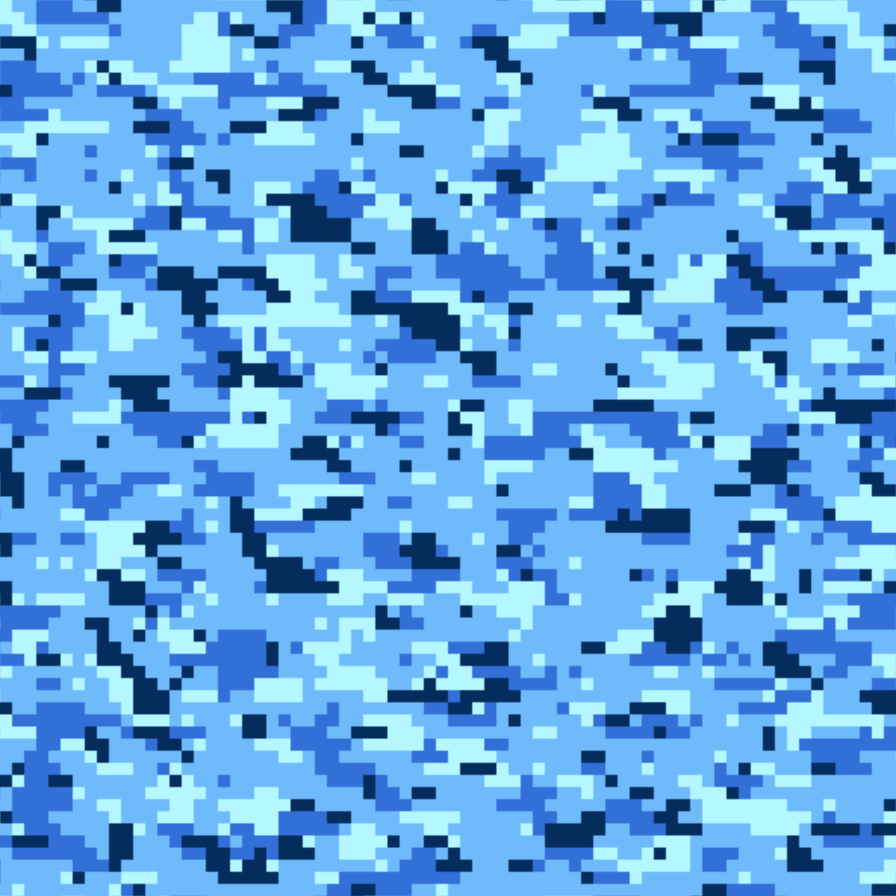
Write a three.js fragment shader that draws this pattern.

```glsl
// Pixelated blue camouflage: square cells coloured by three layers of patches.
// Each layer thresholds stretched, tilted gradient noise at the cell centres,
// roughened by short horizontal runs, with a few lone cells sprinkled over it.

varying vec2 vUv;

const float CELLS = 74.0;       // cells across the canvas
const float EDGE_WIDTH = 0.20;  // soft border between cells, in cells

const vec3 BASE  = vec3(0.435, 0.730, 0.985);
const vec3 LIGHT = vec3(0.705, 0.970, 0.995);
const vec3 BLUE  = vec3(0.195, 0.435, 0.845);
const vec3 DARK  = vec3(0.015, 0.175, 0.365);

float hash(vec2 p) {
  vec3 q = fract(vec3(p.xyx) * 0.1031);
  q += dot(q, q.yzx + 33.33);
  return fract((q.x + q.y) * q.z);
}

vec2 gradient(vec2 node) {
  float angle = 6.28318 * hash(node);
  return vec2(cos(angle), sin(angle));
}

// Gradient noise scaled to a spread of about one.
float gradientNoise(vec2 p) {
  vec2 i = floor(p);
  vec2 f = fract(p);
  vec2 u = f * f * f * (f * (f * 6.0 - 15.0) + 10.0);
  float a = dot(gradient(i), f);
  float b = dot(gradient(i + vec2(1.0, 0.0)), f - vec2(1.0, 0.0));
  float c = dot(gradient(i + vec2(0.0, 1.0)), f - vec2(0.0, 1.0));
  float d = dot(gradient(i + vec2(1.0, 1.0)), f - vec2(1.0, 1.0));
  return mix(mix(a, b, u.x), mix(c, d, u.x), u.y) / 0.215;
}

// Random value shared by a short horizontal run of cells.
float runJitter(vec2 cell, float runLength, float seed) {
  float shift = 7.0 * hash(vec2(cell.y, seed));
  return hash(vec2(floor((cell.x + shift) / runLength), cell.y + seed)) - 0.5;
}

// Height of a patch layer: tilt in radians, size along and across the tilt.
float patchField(vec2 cell, float tilt, vec2 size, float seed) {
  vec2 along = vec2(cos(tilt), sin(tilt));
  vec2 p = vec2(dot(cell, along), dot(cell, vec2(-along.y, along.x)));
  float broad = gradientNoise(p / size + seed);
  float detail = gradientNoise(cell / vec2(3.5, 1.3) + seed * 1.7);
  return broad + 0.45 * detail + 1.2 * runJitter(cell, 3.0, seed);
}

// One where the layer covers the cell, by patch or by lone speck.
float layerMask(vec2 cell, float tilt, vec2 size, float level, float specks, float seed) {
  float patches = step(level, patchField(cell, tilt, size, seed));
  float lone = step(hash(cell + seed * 2.3), specks);
  return max(patches, lone);
}

vec3 cellColor(vec2 cell) {
  vec3 color = BASE;
  color = mix(color, LIGHT, layerMask(cell, -0.35, vec2(6.5, 3.4), 0.74, 0.012, 131.7));
  color = mix(color, BLUE, layerMask(cell, -0.20, vec2(7.0, 3.6), 0.96, 0.010, 217.3));
  color = mix(color, DARK, layerMask(cell, -0.50, vec2(6.0, 3.3), 1.38, 0.008, 345.1));
  return color;
}

void main() {
  // Blend the four nearest cells across a narrow border.
  vec2 grid = vUv * CELLS - 0.5;
  vec2 cell = floor(grid);
  vec2 blend = smoothstep(0.5 - EDGE_WIDTH * 0.5, 0.5 + EDGE_WIDTH * 0.5, fract(grid));
  vec3 lower = mix(cellColor(cell), cellColor(cell + vec2(1.0, 0.0)), blend.x);
  vec3 upper = mix(cellColor(cell + vec2(0.0, 1.0)), cellColor(cell + vec2(1.0, 1.0)), blend.x);
  gl_FragColor = vec4(mix(lower, upper, blend.y), 1.0);
}
```
